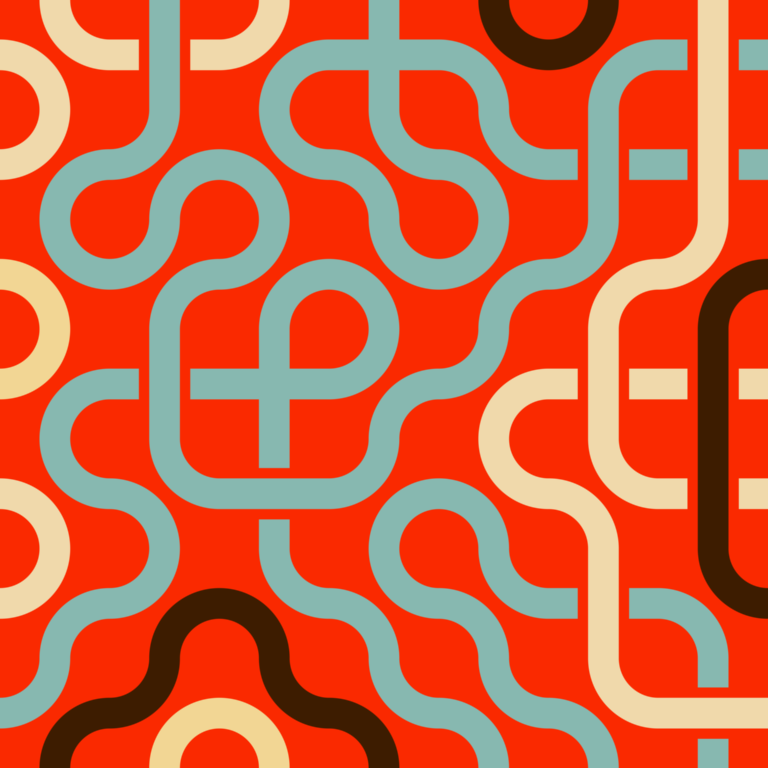
Give the GLSL for this pattern, as a three.js fragment shader.

```glsl
// Woven Truchet ribbons: strands of one colour each wander over a 7 by 7 grid, passing over and under.
varying vec2 vUv;

const float GRID = 7.0;

float hash(vec2 p) {
  return fract(sin(dot(p, vec2(127.1, 311.7))) * 43758.5453);
}

// 0 is a straight crossing, +1 and -1 are the two pairs of quarter arcs
float tileKind(vec2 cell) {
  float h = hash(cell + 17.0);
  return h < 0.31 ? 0.0 : (h < 0.655 ? 1.0 : -1.0);
}

// Direction of travel after passing through a tile
vec2 turn(vec2 cell, vec2 dir) {
  float kind = tileKind(cell);
  return kind == 0.0 ? dir : -kind * dir.yx;
}

// Follows a strand until it closes, bouncing back at the canvas border.
// Returns its identity (x) and the number of steps walked (y).
vec2 traceStrand(vec2 startCell, vec2 startDir) {
  vec2 cell = startCell;
  vec2 dir = startDir;
  float id = 0.0;
  float steps = 0.0;
  for (int i = 0; i < 200; i++) {
    id = max(id, hash(cell + 0.5 * dir + 3.0));
    steps += 1.0;
    vec2 next = cell + dir;
    bool outside = min(next.x, next.y) < -0.5 || max(next.x, next.y) > GRID - 0.5;
    if (outside) {
      dir = -dir;
    } else {
      cell = next;
    }
    dir = turn(cell, dir);
    if (distance(cell, startCell) + distance(dir, startDir) < 0.1) break;
  }
  return vec2(id, steps);
}

// Long strands are teal, short ones yellow, cream or brown
vec3 strandColor(vec2 strand) {
  if (strand.y > 18.5) return vec3(0.53, 0.72, 0.69);
  float pick = hash(vec2(strand.x, 5.0));
  if (pick < 0.22) return vec3(0.24, 0.11, 0.0);
  return pick < 0.65 ? vec3(0.95, 0.84, 0.58) : vec3(0.94, 0.85, 0.67);
}

// Smooth coverage inside a half width, in tile units
float band(float dist, float halfWidth) {
  return 1.0 - smoothstep(-0.009, 0.009, dist - halfWidth);
}

void main() {
  vec2 cell = floor(vUv * GRID);
  vec2 q = fract(vUv * GRID) - 0.5;
  float kind = tileKind(cell);
  vec3 color = vec3(0.98, 0.16, 0.0);

  if (kind == 0.0) {
    // Crossing: the strand of higher identity lies on top
    vec2 across = traceStrand(cell, vec2(1.0, 0.0));
    vec2 upward = traceStrand(cell, vec2(0.0, 1.0));
    bool acrossOnTop = across.x >= upward.x;
    vec2 over = acrossOnTop ? across : upward;
    vec2 under = acrossOnTop ? upward : across;
    float overDist = acrossOnTop ? abs(q.y) : abs(q.x);
    float underDist = acrossOnTop ? abs(q.x) : abs(q.y);

    // A strand meeting itself merges without a gap
    float gap = across.x == upward.x ? 0.0 : band(overDist, 0.234);
    color = mix(color, strandColor(under), band(underDist, 0.14) * (1.0 - gap));
    color = mix(color, strandColor(over), band(overDist, 0.14));
  } else {
    // Two quarter arcs around opposite corners
    q.x *= kind;
    float lowArc = abs(length(q + 0.5) - 0.5);
    float highArc = abs(length(q - 0.5) - 0.5);
    float ink = band(min(lowArc, highArc), 0.14);
    if (ink > 0.0) {
      float side = lowArc < highArc ? -kind : kind;
      color = mix(color, strandColor(traceStrand(cell, vec2(side, 0.0))), ink);
    }
  }

  gl_FragColor = vec4(color, 1.0);
}
```
